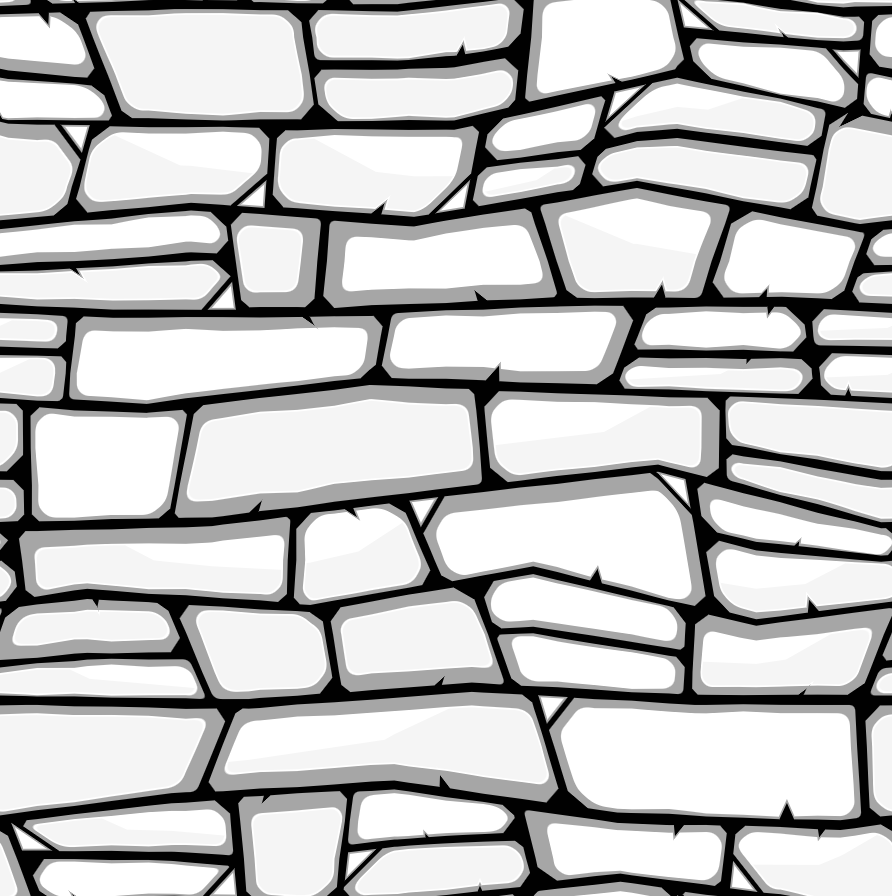
Write a Shadertoy shader that draws this texture.

```glsl
const float ROWS = 9.0;          // courses of stone per tile
const float KNOTS = 4.0;         // bends in each bed joint
const float BED_SWAY = 0.62;     // bed joint drift, in row heights
const float JOINT_JITTER = 0.6;  // upright joint drift, in stone widths
const float JOINT_LEAN = 0.9;
const float SPLIT_CHANCE = 0.4;
const float CHIP_CHANCE = 0.07;
const float CHIP_CUT = 0.027;
const vec2 MORTAR = vec2(0.0025, 0.0062);   // thinnest, widest half joint
const vec2 BEVEL = vec2(0.004, 0.0215);     // thinnest, widest grey border
const vec3 MORTAR_COLOR = vec3(0.005);
const vec3 BEVEL_COLOR = vec3(0.65);
const vec3 FACE_COLOR = vec3(1.0);
const vec3 SHADE_COLOR = vec3(0.96);

float hash(vec2 id, float salt) {
    uvec3 v = uvec3(vec3(id, salt) + 0.5);
    uint n = v.x * 1597u + v.y * 51749u + v.z * 35711u + 977u;
    n = (n ^ (n >> 15)) * 0x27d4eb2du;
    n = (n ^ (n >> 13)) * 0x85ebca6bu;
    n ^= n >> 16;
    return float(n & 0xffffu) / 65536.0;
}

float wrap(float k, float count) { return floor(mod(k + 0.5, count)); }

// Value noise that repeats on the unit square
float noise(vec2 p, float freq) {
    vec2 i = floor(p * freq), f = fract(p * freq);
    vec2 a = vec2(wrap(i.x, freq), wrap(i.y, freq));
    vec2 b = vec2(wrap(i.x + 1.0, freq), wrap(i.y + 1.0, freq));
    return mix(mix(hash(a, 50.0), hash(vec2(b.x, a.y), 50.0), f.x),
               mix(hash(vec2(a.x, b.y), 50.0), hash(b, 50.0), f.x), f.y);
}

// Height of the bed joint under a row: straight runs between knots
float bedY(float row, float x) {
    float id = wrap(row, ROWS);
    float t = x * KNOTS + hash(vec2(0.0, id), 1.0);
    float i = floor(t);
    float sway = mix(hash(vec2(wrap(i, KNOTS), id), 2.0),
                     hash(vec2(wrap(i + 1.0, KNOTS), id), 2.0), t - i);
    return (row + BED_SWAY * (sway - 0.5)) / ROWS;
}

float lean(vec2 id) { return JOINT_LEAN * (hash(id, 3.0) - 0.5); }

// Position of a leaning upright joint
float jointX(float col, float row, float count, float phase, float y) {
    vec2 id = vec2(wrap(col, count), wrap(row, ROWS));
    float x = (col + phase + JOINT_JITTER * (hash(id, 4.0) - 0.5)) / count;
    return x + lean(id) * (y - (row + 0.5) / ROWS);
}

float softMin(float a, float b, float k) {
    float h = max(k - abs(a - b), 0.0) / k;
    return min(a, b) - 0.25 * h * h * k;
}

float boxMin(vec4 s, float k) {
    return softMin(softMin(s.x, s.y, k), softMin(s.z, s.w, k), k);
}

float cover(float d) { return clamp(d * iResolution.y + 0.5, 0.0, 1.0); }

void mainImage(out vec4 fragColor, in vec2 fragCoord) {
    vec2 p = fragCoord / iResolution.xy;

    // Find the row, then the stone in it
    float row = floor(p.y * ROWS);
    if (p.y < bedY(row, p.x)) row -= 1.0;
    else if (p.y >= bedY(row + 1.0, p.x)) row += 1.0;
    float rowId = wrap(row, ROWS), rowY = (row + 0.5) / ROWS;
    float count = 3.0 + floor(3.0 * hash(vec2(0.0, rowId), 5.0));
    float phase = hash(vec2(0.0, rowId), 6.0);
    float col = floor(p.x * count - phase);
    if (p.x < jointX(col, row, count, phase, p.y)) col -= 1.0;
    else if (p.x >= jointX(col + 1.0, row, count, phase, p.y)) col += 1.0;
    vec2 id = vec2(wrap(col, count), rowId);
    vec2 nextId = vec2(wrap(col + 1.0, count), rowId);
    float left = jointX(col, row, count, phase, rowY);
    float right = jointX(col + 1.0, row, count, phase, rowY);
    float middle = 0.5 * (left + right);

    // Split some tall stones in two
    float bottom = bedY(row, p.x), top = bedY(row + 1.0, p.x);
    float tall = bedY(row + 1.0, middle) - bedY(row, middle);
    if (tall > 0.1 && hash(id, 7.0) < SPLIT_CHANCE) {
        float tilt = 1.6 * (hash(id, 8.0) - 0.5) * (p.x - middle);
        float cut = mix(bottom, top, 0.4 + 0.2 * hash(id, 9.0) + tilt);
        if (p.y > cut) { bottom = cut; id.x += 16.0; }
        else top = cut;
    }

    // Distances to left, right, bottom and top sides
    vec2 slope = vec2(lean(vec2(wrap(col, count), rowId)), lean(nextId));
    vec4 side = vec4(p.x - jointX(col, row, count, phase, p.y),
                     jointX(col + 1.0, row, count, phase, p.y) - p.x,
                     p.y - bottom, top - p.y);
    side.xy /= sqrt(1.0 + slope * slope);
    float level = 0.5 * (side.z - side.w);
    float slim = clamp((top - bottom) / 0.09, 0.3, 1.0);
    vec4 inset;
    for (int i = 0; i < 4; i++) {
        float h = hash(id, 20.0 + float(i));
        side[i] -= mix(MORTAR.x, MORTAR.y, hash(id, 24.0 + float(i)));
        inset[i] = side[i] - slim * mix(BEVEL.x, BEVEL.y, h * h);
    }
    float wobble = noise(p, 24.0) - 0.5;
    float stone = boxMin(side, 0.007) + 0.002 * wobble;
    float face = boxMin(inset, 0.014) + 0.005 * wobble;

    // Cut corners; the largest cuts leave a loose chip
    float chip = -1.0;
    for (int i = 0; i < 4; i++) {
        float a = side[i & 1], b = side[2 + (i >> 1)];
        float h = hash(id, 30.0 + float(i));
        bool loose = h < CHIP_CHANCE;
        float corner = 0.707 * (a + b) - (loose ? CHIP_CUT : 0.013 * h);
        stone = min(stone, corner);
        face = softMin(face, corner - 0.009 * slim, 0.008);
        if (loose) chip = max(chip, min(min(a, b), -corner - 0.005));
    }

    // Dark nick biting in from the bed joint
    if (hash(id, 40.0) < 0.6) {
        float depth = hash(id, 41.0) < 0.6 ? side.z : side.w;
        float nickX = mix(left, right, 0.2 + 0.6 * hash(id, 42.0));
        float bend = 2.0 * (hash(id, 43.0) - 0.5) * depth;
        float reach = mix(0.007, 0.018, hash(id, 44.0)) * slim;
        float nick = 0.45 * (reach - depth) - abs(p.x - nickX - bend);
        stone = min(stone, -nick);
        face = min(face, -nick - 0.002);
    }

    // Face tone: plain, shaded, or folded along a bent line
    float tone = hash(id, 45.0);
    float flip = hash(id, 46.0) < 0.5 ? -1.0 : 1.0;
    float q = flip * (p.x - middle);
    float fold = max(-0.5 * q, -0.08 * q) - level;
    float shade = tone < 0.3 ? -1.0 : min(face - 0.002, tone < 0.65 ? 1.0 : fold);

    vec3 color = mix(MORTAR_COLOR, BEVEL_COLOR, cover(max(stone, chip)));
    vec3 faceColor = mix(FACE_COLOR, SHADE_COLOR, cover(shade));
    color = mix(color, faceColor, cover(max(min(face, stone), chip - 0.002)));
    fragColor = vec4(color, 1.0);
}
```
